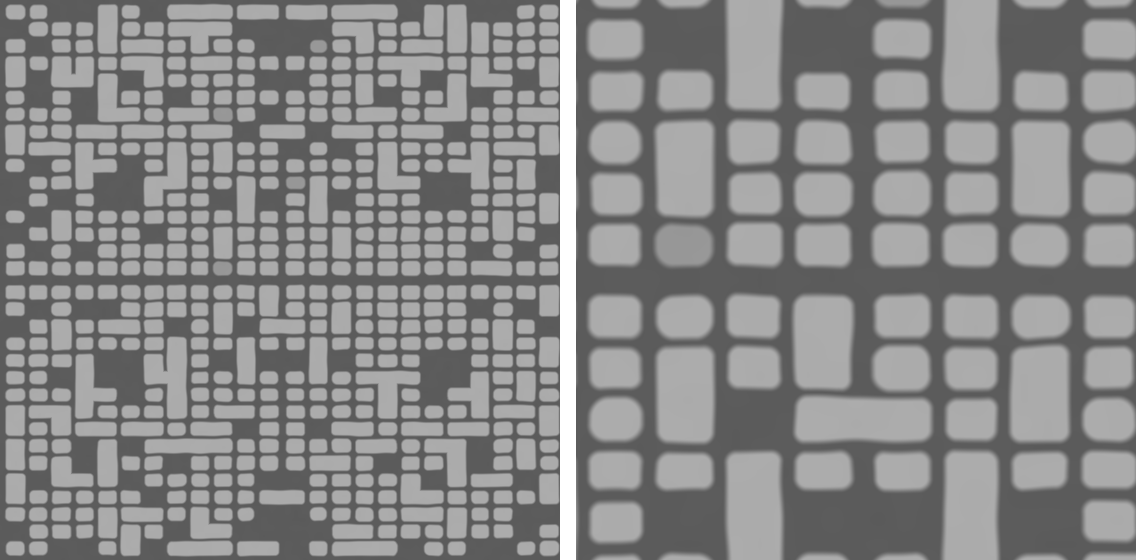
Left: the whole. Right: its middle third, enlarged.
Reproduce this pattern procedurally as a Shadertoy shader.

```glsl
// Mirrored mosaic of soft rounded grey tiles, some fused into bars and brackets.

const vec3 GROUND = vec3(0.358);
const vec3 TILE = vec3(0.672);
const ivec2 HALF_COUNT = ivec2(12, 16);       // tiles from the middle to each border
const vec2 MIDDLE = vec2(0.504, 0.4995);
const vec2 PITCH = vec2(0.0412, 0.0305);
const vec2 FIRST = vec2(0.0234, 0.0215);      // middle axis to first tile centre
const vec2 HALF_MIN = vec2(0.0156, 0.0116);
const vec2 HALF_MAX = vec2(0.0181, 0.0132);
const float CORNER_MIN = 0.0065;
const float CORNER_MAX = 0.0105;
const float SOFTNESS = 0.0024;
const float WOBBLE = 0.0022;
const float FILL = 0.93;
const float FUSE = 0.07;
const float BREAK_SYMMETRY = 0.035;
const float CRACKED = 0.04;
const float FADED = 0.005;
const ivec2 RIGHT = ivec2(1, 0);
const ivec2 UP = ivec2(0, 1);

float hash(ivec2 c, int salt) {
    vec3 v = fract(vec3(c.xyx + ivec3(64, 91, 137) + salt * ivec3(17, 29, 43)) * vec3(0.1031, 0.1030, 0.0973));
    v += dot(v, v.yzx + 33.33);
    return fract((v.x + v.y) * v.z);
}

float noise(vec2 p, int salt) {
    ivec2 i = ivec2(floor(p));
    vec2 f = fract(p);
    f = f * f * (3.0 - 2.0 * f);
    return mix(mix(hash(i, salt), hash(i + RIGHT, salt), f.x),
               mix(hash(i + UP, salt), hash(i + RIGHT + UP, salt), f.x), f.y);
}

float roundedBox(vec2 p, vec2 halfSize, float radius) {
    vec2 q = abs(p) - halfSize + radius;
    return length(max(q, 0.0)) + min(max(q.x, q.y), 0.0) - radius;
}

// Signed cells share one quadrant: 0 and -1 touch the mirror axis.
ivec2 fold(ivec2 c) { return max(c, -1 - c); }

vec2 tileCentre(ivec2 c) {
    vec2 side = mix(vec2(-1.0), vec2(1.0), greaterThanEqual(c, ivec2(0)));
    return MIDDLE + side * (FIRST + PITCH * vec2(fold(c)));
}

// Regular bars and the corner bracket of each quadrant.
bool motifJoint(ivec2 k, ivec2 dir) {
    if (dir == UP) {
        bool tall = (k.x == 4 || k.x == 8) && (k.y == 5 || k.y == 6);
        bool outer = k.x == 7 && k.y > 8 && k.y < 14 && (k.y % 4 == 1 || k.y % 4 == 2);
        bool inner = k.x == 1 && (k.y == 3 || k.y == 4);
        return tall || outer || inner;
    }
    return (k.x == 4 && k.y == 5) || (k.y == 8 && k.x % 3 == 2 && k.x < 6) || (k.x == 2 && k.y == 15);
}

float pocket(vec2 k, vec2 at, vec2 size) {
    vec2 d = (k - at) / size;
    return exp(-dot(d, d));
}

bool filled(ivec2 c) {
    ivec2 k = fold(c);
    if (any(greaterThanEqual(k, HALF_COUNT))) return false;
    if (motifJoint(k, UP) || motifJoint(k - UP, UP) ||
        motifJoint(k, RIGHT) || motifJoint(k - RIGHT, RIGHT)) return true;
    vec2 q = vec2(k);
    float sparse = pocket(q, vec2(4.0, 10.5), vec2(2.2, 1.3))
                 + pocket(q, vec2(6.3, 4.5), vec2(1.0, 2.6))
                 + pocket(q, vec2(0.0, 8.0), vec2(0.9, 1.8))
                 + pocket(q, vec2(0.0, 14.0), vec2(0.8, 0.8));
    bool present = hash(k, 1) < FILL - 0.65 * sparse;
    return present != (hash(c, 2) < BREAK_SYMMETRY);
}

bool fused(ivec2 c, ivec2 dir) {
    if (!filled(c) || !filled(c + dir)) return false;
    ivec2 edge = max(c, -1 - dir - c);
    bool joined = motifJoint(edge, dir) || hash(edge, 3 + dir.x) < FUSE;
    return joined != (hash(c, 5 + dir.x) < BREAK_SYMMETRY);
}

// Width belongs to a column and height to a row, so fused sides line up.
vec2 tileHalf(ivec2 c) {
    ivec2 k = fold(c);
    return mix(HALF_MIN, HALF_MAX, vec2(hash(ivec2(k.x, 0), 7), hash(ivec2(0, k.y), 8)));
}

float bridge(vec2 p, ivec2 c, ivec2 dir) {
    vec2 a = tileCentre(c), b = tileCentre(c + dir);
    vec2 local = p - 0.5 * (a + b);
    vec2 halfSize = 0.5 * (b - a) + min(tileHalf(c), tileHalf(c + dir));
    float d = roundedBox(local, halfSize, CORNER_MIN);
    float crack = 0.0012 - abs(dot(local, vec2(dir)));
    return hash(c, 9 + dir.x) < CRACKED ? max(d, crack) : d;
}

void mainImage(out vec4 fragColor, in vec2 fragCoord) {
    vec2 uv = fragCoord / iResolution.xy;
    vec2 p = uv + WOBBLE * (vec2(noise(uv * 42.0, 11), noise(uv * 42.0, 12)) - 0.5);
    float blur = max(SOFTNESS, 1.0 / iResolution.y);

    vec2 d = p - MIDDLE;
    ivec2 k = ivec2(max(floor((abs(d) - FIRST) / PITCH + 0.5), 0.0));
    ivec2 home = ivec2(d.x < 0.0 ? -1 - k.x : k.x, d.y < 0.0 ? -1 - k.y : k.y);

    // Strongest coverage among nearby tiles and their joints
    float cover = 0.0;
    for (int y = -1; y <= 1; y++)
    for (int x = -1; x <= 1; x++) {
        ivec2 c = home + ivec2(x, y);
        if (!filled(c)) continue;
        vec2 halfSize = tileHalf(c) * mix(0.93, 1.0, hash(fold(c), 13));
        float radius = mix(CORNER_MIN, CORNER_MAX, pow(hash(fold(c), 14), 3.0));
        float tile = roundedBox(p - tileCentre(c), halfSize, radius);
        float strength = hash(c, 15) < FADED ? 0.75 : 1.0;
        cover = max(cover, strength * smoothstep(blur, -blur, tile));
        if (fused(c, RIGHT)) cover = max(cover, smoothstep(blur, -blur, bridge(p, c, RIGHT)));
        if (fused(c, UP)) cover = max(cover, smoothstep(blur, -blur, bridge(p, c, UP)));
    }

    float mottle = 0.008 * (noise(uv * 70.0, 16) - 0.5);
    fragColor = vec4(mix(GROUND, TILE, cover) + mottle, 1.0);
}
```
